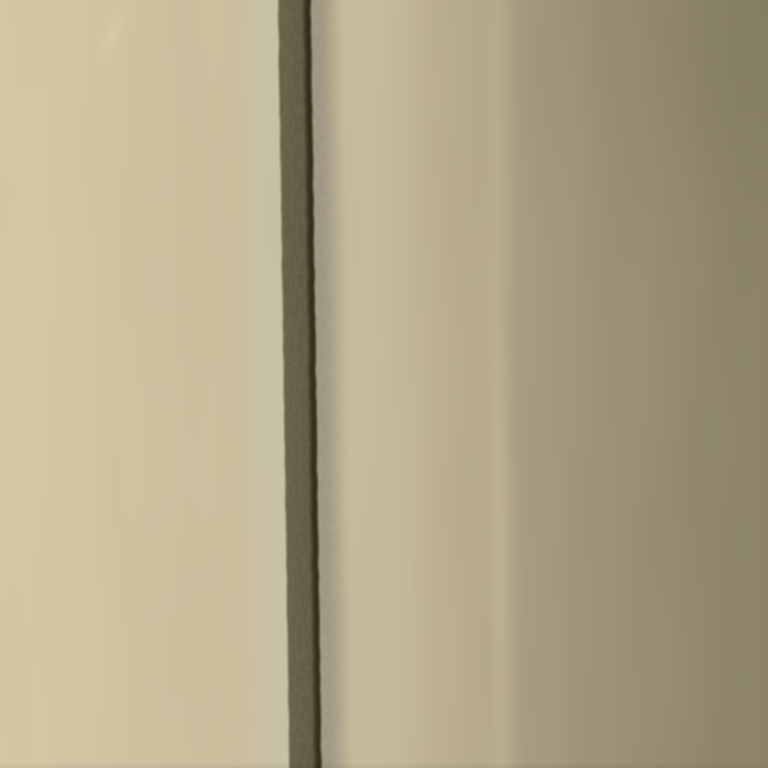
A WebGL 2 fragment shader for this texture:

```glsl
#version 300 es
precision highp float;
// Two pale painted panels split by a narrow, slightly leaning dark seam.
// Smooth horizontal colour ramps model the curved faces; stretched gradient
// noise roughens the seam and adds faint vertical streaks.
uniform vec2 u_resolution;
out vec4 fragColor;

// Left panel
const vec3 CREAM = vec3(0.830, 0.778, 0.645);
const vec3 SAND = vec3(0.798, 0.742, 0.615);
const vec3 LIP = vec3(0.785, 0.755, 0.645);
// Seam
const vec3 SEAM_FACE = vec3(0.405, 0.372, 0.282);
const vec3 SEAM_DARK = vec3(0.205, 0.182, 0.115);
// Right panel
const vec3 SHADE = vec3(0.625, 0.595, 0.510);
const vec3 CREST = vec3(0.775, 0.733, 0.605);
const vec3 SLOPE = vec3(0.718, 0.668, 0.550);
const vec3 FOLD = vec3(0.660, 0.615, 0.510);
const vec3 TURN = vec3(0.605, 0.570, 0.468);
const vec3 FAR_SIDE = vec3(0.548, 0.515, 0.410);

const vec2 SEAM_LEFT = vec2(0.3770, 0.3620);   // x at bottom, top
const vec2 SEAM_RIGHT = vec2(0.4185, 0.4045);
const vec2 FOLD_X = vec2(0.664, 0.657);
const vec2 GLINT = vec2(0.145, 0.953);
const float EDGE_SOFT = 0.0028;
const float EDGE_ROUGH = 0.0012;
const float STREAK = 0.012;
const float GRAIN = 0.022;

vec2 hashGradient(vec2 cell) {
    vec3 p = fract(cell.xyx * vec3(0.1031, 0.1030, 0.0973));
    p += dot(p, p.yzx + 33.33);
    float angle = 6.28318 * fract((p.x + p.y) * p.z);
    return vec2(cos(angle), sin(angle));
}

float gradientNoise(vec2 p) {
    vec2 i = floor(p), f = fract(p);
    vec2 u = f * f * f * (f * (f * 6.0 - 15.0) + 10.0);
    float a = dot(hashGradient(i), f);
    float b = dot(hashGradient(i + vec2(1, 0)), f - vec2(1, 0));
    float c = dot(hashGradient(i + vec2(0, 1)), f - vec2(0, 1));
    float d = dot(hashGradient(i + vec2(1, 1)), f - vec2(1, 1));
    return mix(mix(a, b, u.x), mix(c, d, u.x), u.y);
}

float bell(float x, float width) {
    return exp(-x * x / (width * width));
}

vec3 leftPanel(vec2 p, float seamX) {
    vec3 color = mix(CREAM, SAND, smoothstep(0.0, 0.31, p.x));
    color = mix(color, LIP, smoothstep(-0.065, -0.025, p.x - seamX));
    vec2 d = p - GLINT;
    float glint = bell(d.x - 0.35 * d.y, 0.011) * bell(d.y, 0.026);
    return color + 0.022 * glint;
}

vec3 rightPanel(vec2 p, float seamX) {
    float fromSeam = p.x - seamX;
    float foldX = mix(FOLD_X.x, FOLD_X.y, p.y);
    vec3 color = mix(CREST, SLOPE, smoothstep(0.47, 0.63, p.x));
    // Faint ridge beside the fold, strongest below the middle
    color += 0.022 * bell(p.x - foldX + 0.012, 0.011) * bell(p.y - 0.35, 0.4);
    vec3 turned = mix(FOLD, TURN, smoothstep(0.66, 0.82, p.x));
    turned = mix(turned, FAR_SIDE, smoothstep(0.78, 1.0, p.x));
    color = mix(color, turned, smoothstep(-0.014, 0.022, p.x - foldX));
    // Grey contact shadow along the seam
    float shadow = 1.0 - smoothstep(0.008, 0.046, fromSeam);
    color = mix(color, SHADE, shadow);
    color += GRAIN * shadow * gradientNoise(p * vec2(190.0, 110.0));
    // Upper right falls off into shade
    return color * (1.0 - 0.05 * smoothstep(0.45, 1.0, p.x) * smoothstep(0.6, 1.0, p.y));
}

vec3 seamColor(vec2 p, float across, float fromRight) {
    vec3 color = mix(SEAM_FACE * 1.04, SEAM_FACE * 0.95, across);
    color += GRAIN * gradientNoise(p * vec2(170.0, 65.0));
    color += GRAIN * gradientNoise(p * vec2(260.0, 210.0));
    return mix(color, SEAM_DARK, smoothstep(-0.013, -0.004, fromRight));
}

void main() {
    vec2 p = gl_FragCoord.xy / u_resolution;
    float pixel = 1.0 / u_resolution.x;
    float soft = max(EDGE_SOFT, pixel);

    // Leaning seam edges with slight irregularity
    float wobble = EDGE_ROUGH * gradientNoise(vec2(3.7, p.y * 42.0));
    float leftX = mix(SEAM_LEFT.x, SEAM_LEFT.y, p.y) + wobble;
    float rightX = mix(SEAM_RIGHT.x, SEAM_RIGHT.y, p.y)
                 + EDGE_ROUGH * gradientNoise(vec2(9.3, p.y * 55.0));
    float across = clamp((p.x - leftX) / (rightX - leftX), 0.0, 1.0);

    vec3 seam = seamColor(p, across, p.x - rightX);
    vec3 color = leftPanel(p, leftX);
    color = mix(color, seam, smoothstep(-soft, soft, p.x - leftX));
    color = mix(color, rightPanel(p, rightX), smoothstep(-soft, soft, p.x - rightX));

    // Broad vertical streaks and a thin shaded bottom rim
    color += STREAK * gradientNoise(p * vec2(22.0, 3.5) + 5.0);
    color *= 1.0 - 0.05 * (1.0 - smoothstep(0.0, 0.008, p.y));
    fragColor = vec4(color, 1.0);
}
```
